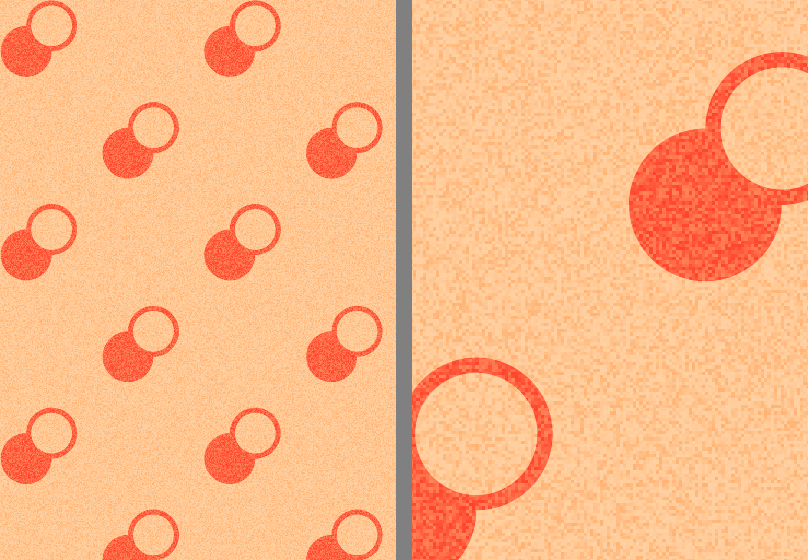
Left: the whole. Right: its middle third, enlarged.
Write a Shadertoy shader that draws this pattern.

```glsl
// Staggered rows of a grainy coral disc overlapped by an open ring, on speckled peach paper.

const float ROWS = 5.5;          // rows down the canvas; one row is one unit
const float COLUMN_STEP = 2.0;   // spacing between motifs in a row
const float GRAIN_ROWS = 512.0;  // grain cells down the canvas

const vec3 PAPER_LIGHT = vec3(1.0, 0.815, 0.63);
const vec3 PAPER_DARK = vec3(1.0, 0.70, 0.45);
const vec3 INK_LIGHT = vec3(1.0, 0.52, 0.35);
const vec3 INK_DARK = vec3(1.0, 0.26, 0.17);

float hash(vec2 cell) {
    vec3 q = fract(cell.xyx * 0.1031);
    q += dot(q, q.yzx + 33.33);
    return fract((q.x + q.y) * q.z);
}

float circle(vec2 p, vec2 center, float radius) {
    return length(p - center) - radius;
}

float coverage(float dist, float pixel) {
    return 1.0 - smoothstep(-0.5 * pixel, 0.5 * pixel, dist);
}

// Local position in a brick layout, with slack around the cell borders
vec2 brickCell(vec2 p, float columnStep, float slack) {
    float row = floor(p.y + slack);
    float x = p.x - 0.5 * columnStep * mod(row, 2.0);
    return vec2(mod(x + slack, columnStep) - slack, p.y - row);
}

// Disc joined to a ring whose hole cuts through both
float motif(vec2 p, float radius, float thickness) {
    vec2 discCenter = vec2(radius, 2.0 * radius);
    vec2 ringCenter = discCenter.yx;
    float disc = circle(p, discCenter, radius);
    float rim = circle(p, ringCenter, radius);
    return max(min(disc, rim), -(rim + thickness));
}

void mainImage(out vec4 fragColor, in vec2 fragCoord) {
    // Height-based units, measured down from the top left
    vec2 uv = vec2(fragCoord.x, iResolution.y - fragCoord.y) / iResolution.y;
    float pixel = ROWS / iResolution.y;

    vec2 margin = vec2(0.007, 0.004);
    vec2 cell = brickCell(uv * ROWS - margin, COLUMN_STEP, 0.1);
    float ink = coverage(motif(cell, 0.25, 0.05), pixel);

    // Fine grain: sparse dark specks on paper, even mottling in ink
    float grain = hash(floor(uv * GRAIN_ROWS));
    vec3 paperColor = mix(PAPER_LIGHT, PAPER_DARK, grain * grain);
    vec3 inkColor = mix(INK_LIGHT, INK_DARK, grain);

    fragColor = vec4(mix(paperColor, inkColor, ink), 1.0);
}
```
